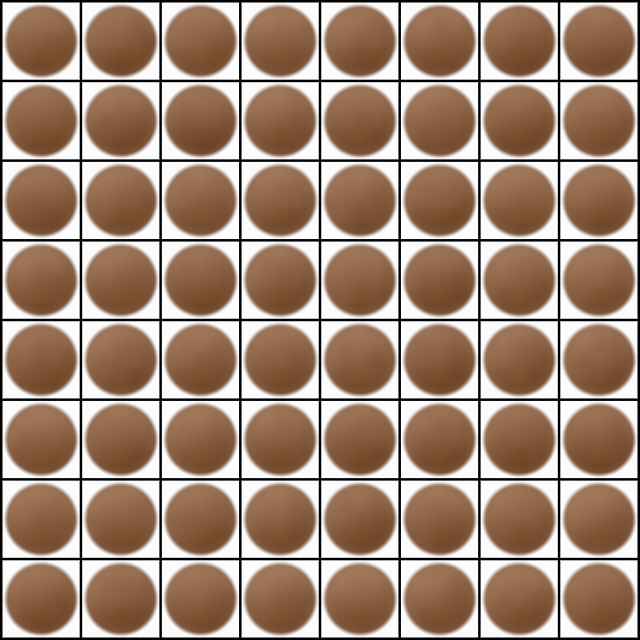
A Shadertoy shader for this pattern:

```glsl
const float CELLS = 8.0;
const float LINE_WIDTH = 0.0039;         // fraction of the canvas
const float PITCH = (1.0 - LINE_WIDTH) / CELLS;
const vec2 BALL_CENTER = vec2(0.003, 0.0); // cell units
const float BALL_RADIUS = 0.485;
const float EDGE_BLUR = 0.075;
const float WEAVE_COUNT = 24.0;
const float WEAVE_DEPTH = 0.006;
const float TONE_VARIATION = 0.025;
const float LIGHT_VARIATION = 0.25;
const float MOTTLE = 0.025;

const vec3 PAPER = vec3(0.992, 0.990, 0.990);
const vec3 LINE_COLOR = vec3(0.008);
const vec3 BROWN_LIGHT = vec3(0.635, 0.475, 0.355);
const vec3 BROWN_DARK = vec3(0.435, 0.270, 0.150);
const vec3 RIM_COLOR = vec3(0.520, 0.420, 0.355);

float hash(vec2 p) {
    vec3 q = fract(vec3(p.xyx) * 0.1031);
    q += dot(q, q.yzx + 33.33);
    return fract((q.x + q.y) * q.z);
}

float valueNoise(vec2 p) {
    vec2 i = floor(p);
    vec2 f = fract(p);
    f = f * f * (3.0 - 2.0 * f);
    vec2 e = vec2(1.0, 0.0);
    return mix(mix(hash(i), hash(i + e), f.x),
               mix(hash(i + e.yx), hash(i + e.xx), f.x), f.y);
}

// Soft brown shading, lit from the upper left
vec3 shadeBall(vec2 p, vec2 id) {
    float tilt = hash(id + 17.0) - 0.5;
    vec2 lightDir = normalize(vec2(-0.35 + tilt * LIGHT_VARIATION, 1.0));
    float light = smoothstep(-0.50, 0.52, dot(p, lightDir));
    vec3 color = mix(BROWN_DARK, BROWN_LIGHT, light);

    // Per-cell tone and cloudy mottling
    color += (hash(id + 41.0) - 0.5) * TONE_VARIATION;
    color += (valueNoise(p * 5.0 + id * 13.0 + 50.0) - 0.5) * MOTTLE;

    // Faint woven grain, fading toward the rim
    vec2 weave = cos(6.28318 * WEAVE_COUNT * p);
    float r = length(p) / BALL_RADIUS;
    color += (weave.x + weave.y) * WEAVE_DEPTH * (1.0 - smoothstep(0.4, 0.9, r));

    return mix(color, RIM_COLOR, 0.5 * smoothstep(0.65, 1.0, r));
}

void mainImage(out vec4 fragColor, in vec2 fragCoord) {
    vec2 uv = fragCoord / iResolution.xy;
    float pixel = 1.0 / min(iResolution.x, iResolution.y);

    // Cell index and centered local position
    vec2 grid = (uv - 0.5 * LINE_WIDTH) / PITCH;
    vec2 id = floor(grid);
    vec2 cell = fract(grid) - 0.5;

    // Blurred disc on white
    vec2 p = cell - BALL_CENTER;
    float inside = 1.0 - smoothstep(BALL_RADIUS - EDGE_BLUR, BALL_RADIUS, length(p));
    vec3 color = mix(PAPER, shadeBall(p, id), inside);

    // Dark grid lines, including the outer border
    vec2 toLine = (0.5 - abs(cell)) * PITCH;
    float lineDist = min(toLine.x, toLine.y) - 0.5 * LINE_WIDTH;
    color = mix(color, LINE_COLOR, clamp(0.5 - lineDist / pixel, 0.0, 1.0));

    fragColor = vec4(color, 1.0);
}
```
